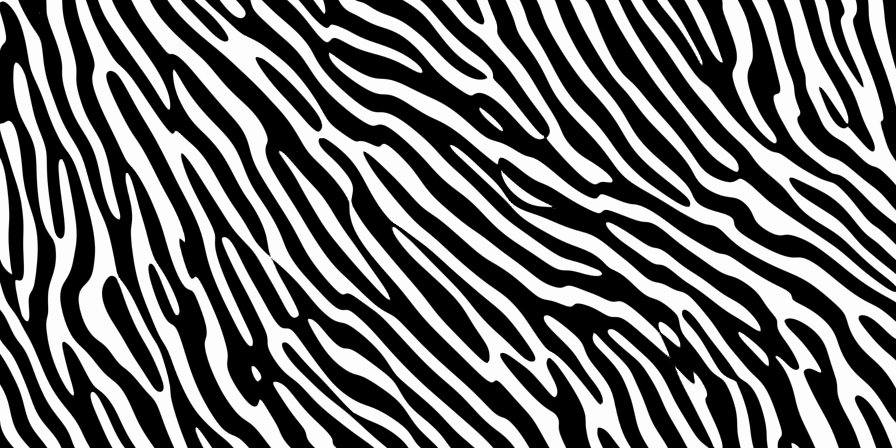
A WebGL 2 fragment shader for this pattern:

```glsl
#version 300 es
precision highp float;
// Zebra hide: slanted black and white stripes that swell, fork and taper.
// Scattered wave packets are summed as complex numbers; the phase of the
// sum gives the stripes, and its singular points give the pointed tips.

uniform vec2 u_resolution;
out vec4 fragColor;

const float TAU = 6.2831853;

// Integer hash (PCG style): three random values in 0..1 per lattice cell
vec3 hash3(vec2 cell, int seed) {
    uvec3 v = uvec3(ivec3(ivec2(cell), seed)) * 1664525u + 1013904223u;
    v.x += v.y * v.z;
    v.y += v.z * v.x;
    v.z += v.x * v.y;
    v ^= v >> 16u;
    v.x += v.y * v.z;
    v.y += v.z * v.x;
    v.z += v.x * v.y;
    return vec3(v >> 8u) / 16777216.0;
}

// Smooth value noise, three independent channels in 0..1
vec3 noise3(vec2 p, int seed) {
    vec2 cell = floor(p);
    vec2 f = p - cell;
    f = f * f * f * (f * (f * 6.0 - 15.0) + 10.0);
    vec3 low = mix(hash3(cell, seed), hash3(cell + vec2(1, 0), seed), f.x);
    vec3 high = mix(hash3(cell + vec2(0, 1), seed), hash3(cell + vec2(1, 1), seed), f.x);
    return mix(low, high, f.y);
}

// Sum of wave packets around p, as (cosine, sine)
vec2 stripeWave(vec2 p) {
    const float slant = -1.0;
    vec2 along = vec2(cos(slant), sin(slant));
    mat2 hideAxes = mat2(along, vec2(-along.y, along.x));
    vec2 packetSize = vec2(0.18, 0.05);   // length and width of a packet cell
    vec2 q = p * hideAxes / packetSize;
    vec2 home = floor(q);
    vec2 wave = vec2(0.0);

    for (int j = -2; j <= 2; j++) {
        for (int i = -2; i <= 2; i++) {
            vec2 cell = home + vec2(i, j);
            vec3 rnd = hash3(cell, 11);
            vec3 vary = hash3(cell, 12);
            vec2 center = cell + rnd.xy;
            vec2 offset = q - center;
            vec2 centerPos = hideAxes * (center * packetSize);

            // Broad bends of the hide plus a small turn for each packet
            float bend = 1.1 * (noise3(centerPos * 2.2, 21).x - 0.5);
            float angle = slant + bend + 0.3 * (vary.x - 0.5);
            vec2 across = vec2(-sin(angle), cos(angle));

            float frequency = mix(12.5, 18.5, vary.y);
            float phase = TAU * (frequency * dot(p - centerPos, across) + rnd.z);
            wave += exp(-1.2 * dot(offset, offset)) * vec2(cos(phase), sin(phase));
        }
    }
    return wave;
}

void main() {
    vec2 p = gl_FragCoord.xy / u_resolution.y;

    // Gentle wobble of the stripe edges
    vec2 warped = p + 0.025 * (noise3(p * 6.5, 31).xy - 0.5);

    // Black share, varied so that stripes swell and thin
    vec2 wave = stripeWave(warped);
    float thickness = 0.18 + 0.45 * (noise3(p * 6.0, 41).x - 0.5);
    float field = wave.y + thickness * length(wave);

    // Smooth edge about one and a half pixels wide
    float edge = max(0.8 * length(vec2(dFdx(field), dFdy(field))), 1e-5);
    float ink = smoothstep(-edge, edge, field);
    vec3 white = vec3(0.992);
    vec3 black = vec3(0.0);
    fragColor = vec4(mix(white, black, ink), 1.0);
}
```
